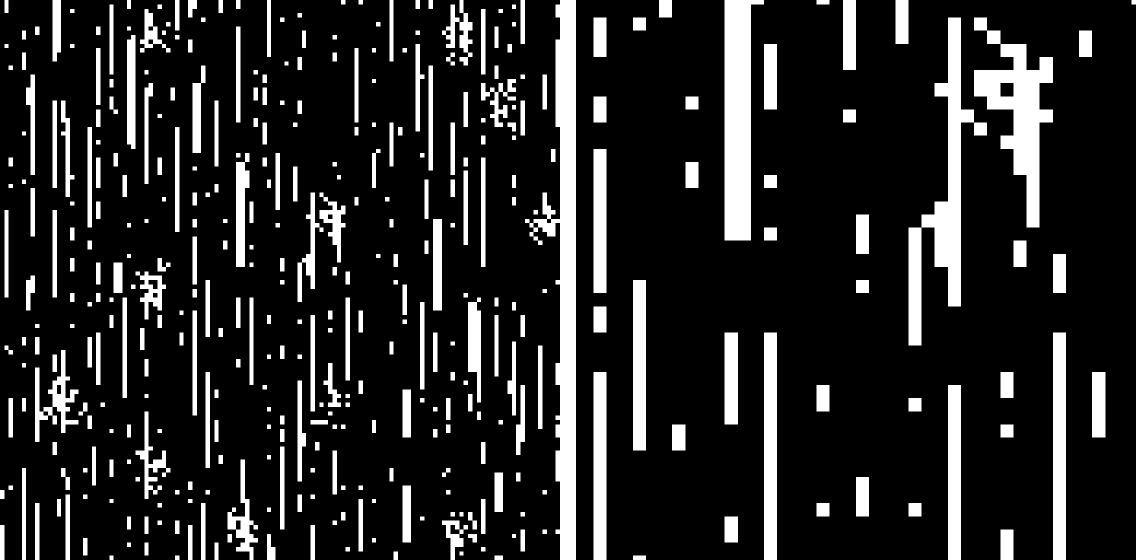
Left, the full canvas; right, a detail of the centre.
This pattern is drawn by a WebGL 2 fragment shader. Its source:

```glsl
#version 300 es
precision highp float;
// Black field of square cells with broken white vertical streaks.
// Evenly spaced lanes carry long runs and short dashes, placed by hash
// per slot of rows; a few ragged patches of loose cells lie on top.

uniform vec2 u_resolution;
out vec4 fragColor;

const float CELLS = 128.0;        // cells along one side of the canvas
const float LANE_WIDTH = 3.5;     // mean spacing of the lanes, in cells
const float LONG_SLOT = 32.0;     // rows that hold at most one long run
const float SHORT_SLOT = 7.0;     // rows that hold at most one dash
const vec2 PATCH_SIZE = vec2(10.0, 14.0);
const vec3 BACKGROUND = vec3(0.0);
const vec3 STREAK = vec3(1.0);

float hash(vec2 p, float seed) {
    return fract(sin(dot(p, vec2(127.1, 311.7)) + seed * 74.7) * 43758.5453);
}

// True where a row lies in a run of the given length, placed inside its slot.
bool inRun(float row, float slotSize, float runLength, float placement) {
    float start = floor(placement * (slotSize - runLength));
    return row >= start && row < start + runLength;
}

// Column of a streak inside its lane: mostly the base, sometimes beside it.
float pickColumn(float base, float chance, float strayChance) {
    if (chance < strayChance * 0.5) return base - 1.0;
    return chance < strayChance ? base + 1.0 : base;
}

bool longRun(float lane, float column, float row) {
    vec2 slot = vec2(lane, floor(row / LONG_SLOT));
    float runLength = floor(7.0 + 18.0 * pow(hash(slot, 1.0), 1.5));
    float base = pickColumn(1.0, hash(slot, 2.0), 0.3);
    float width = hash(slot, 3.0) < 0.1 ? 2.0 : 1.0;
    bool inside = column >= base && column < base + width;
    bool present = hash(slot, 4.0) < 0.56;
    return present && inside
        && inRun(mod(row, LONG_SLOT), LONG_SLOT, runLength, hash(slot, 5.0));
}

bool shortDash(float lane, float column, float row) {
    vec2 slot = vec2(lane, floor(row / SHORT_SLOT));
    vec2 region = vec2(lane, floor(row / LONG_SLOT));
    float density = mix(0.25, 0.85, hash(region, 6.0));
    float dashLength = 1.0 + floor(5.0 * pow(hash(slot, 7.0), 2.0));
    float laneColumn = pickColumn(1.0, hash(region, 2.0), 0.3);
    float dashColumn = pickColumn(laneColumn, hash(slot, 8.0), 0.2);
    return hash(slot, 9.0) < density && column == dashColumn
        && inRun(mod(row, SHORT_SLOT), SHORT_SLOT, dashLength, hash(slot, 10.0));
}

// Ragged groups of loose cells, more common towards the right.
bool loosePatch(vec2 cell) {
    vec2 block = floor(cell / PATCH_SIZE);
    vec2 local = (mod(cell, PATCH_SIZE) + 0.5) / PATCH_SIZE * 2.0 - 1.0;
    float chance = mix(0.03, 0.13, cell.x / CELLS);
    float density = 0.45 * (1.0 - smoothstep(0.3, 1.1, length(local)));
    return hash(block, 11.0) < chance && hash(cell, 12.0) < density;
}

float pattern(vec2 uv) {
    vec2 cell = floor(uv * CELLS);
    float lane = floor((cell.x + 0.25) / LANE_WIDTH);
    float column = cell.x - ceil(lane * LANE_WIDTH - 0.25);
    float row = cell.y + floor(hash(vec2(lane, 0.0), 13.0) * LONG_SLOT);
    bool lit = longRun(lane, column, row)
        || shortDash(lane, column, row)
        || loosePatch(cell);
    return lit ? 1.0 : 0.0;
}

void main() {
    // Average four samples per pixel to smooth the cell edges.
    float coverage = 0.0;
    for (int i = 0; i < 4; i++) {
        vec2 offset = vec2(float(i % 2), float(i / 2)) * 0.5 - 0.25;
        coverage += 0.25 * pattern((gl_FragCoord.xy + offset) / u_resolution);
    }
    fragColor = vec4(mix(BACKGROUND, STREAK, coverage), 1.0);
}
```
